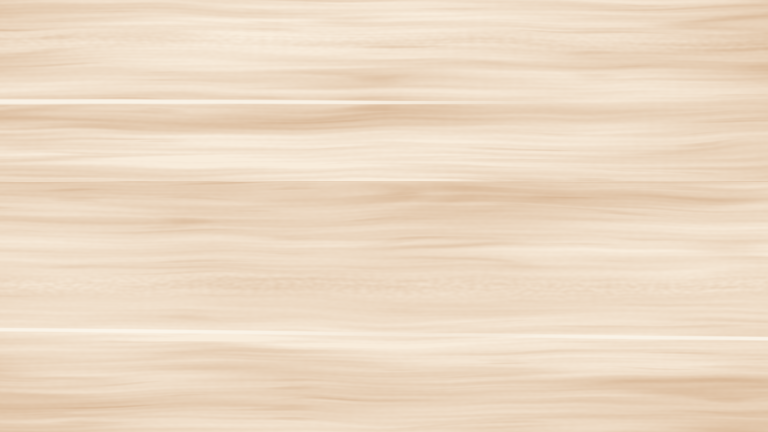
Reproduce this texture procedurally as a Shadertoy shader.

```glsl
// Pale wooden boards with fine horizontal grain and two bright seams.

vec2 gradientAt(vec2 cell) {
    float angle = 6.2832 * fract(sin(dot(cell, vec2(127.1, 311.7))) * 43758.5);
    return vec2(cos(angle), sin(angle));
}

float gradientNoise(vec2 p) {
    vec2 cell = floor(p), f = fract(p);
    vec2 w = f * f * f * (f * (f * 6.0 - 15.0) + 10.0);
    float a = dot(gradientAt(cell), f);
    float b = dot(gradientAt(cell + vec2(1, 0)), f - vec2(1, 0));
    float c = dot(gradientAt(cell + vec2(0, 1)), f - vec2(0, 1));
    float d = dot(gradientAt(cell + vec2(1, 1)), f - vec2(1, 1));
    return mix(mix(a, b, w.x), mix(c, d, w.x), w.y);
}

// Soft horizontal band around a height
float band(float y, float center, float width) {
    float d = (y - center) / width;
    return exp(-d * d);
}

// Grain stretched along x: broad layers, thin lines and dark veins
float woodGrain(vec2 p) {
    float sum = 0.0, weight = 0.40;
    vec2 frequency = vec2(0.8, 14.0);
    for (int i = 0; i < 4; i++) {
        sum += weight * gradientNoise(p * frequency + float(i) * 17.3);
        frequency *= vec2(1.6, 2.1);
        weight *= 0.80;
    }
    float lines = 1.0 - abs(gradientNoise(p * vec2(1.1, 27.0) + 51.0)) * 5.0;
    float patches = smoothstep(-0.1, 0.35, gradientNoise(p * vec2(2.0, 9.0) + 67.0));
    float scratch = gradientNoise(p * vec2(4.0, 75.0) + 83.0);
    return sum - 0.26 * patches * smoothstep(0.1, 1.0, lines)
               - 0.24 * smoothstep(0.25, 0.6, scratch);
}

// Curved growth rings where the cut crosses the heart of the board
float growthRings(vec2 p) {
    float bend = p.x + 130.0 * (p.y - 0.545) * (p.y - 0.545);
    float phase = bend * 32.0 + 5.0 * gradientNoise(p * vec2(4.0, 18.0));
    return sin(phase) * band(p.x, 0.95, 0.28) * band(p.y, 0.545, 0.03);
}

// Thin pale line with a slight slope
float seam(vec2 p, float height, float slope, float width) {
    float y = height + slope * p.x + 0.0015 * gradientNoise(vec2(p.x * 3.0, height));
    return 1.0 - smoothstep(width * 0.4, width + 0.002, abs(p.y - y));
}

void mainImage(out vec4 fragColor, in vec2 fragCoord) {
    vec2 p = fragCoord / iResolution.y;
    float aspect = iResolution.x / iResolution.y;

    // Slow waviness shared by neighboring grain lines
    vec2 q = p;
    q.y += 0.020 * gradientNoise(vec2(p.x * 1.6, p.y * 5.0) + 9.0);
    q.y += 0.006 * gradientNoise(vec2(p.x * 5.0, p.y * 16.0) + 31.0);

    // Broad tone of the boards from top to bottom
    float below = 1.0 - smoothstep(0.578, 0.582, p.y);
    float tone = 0.86;
    tone -= 0.24 * band(q.y, 0.835, 0.035);
    tone -= 0.34 * band(q.y, 0.725, 0.025);
    tone -= 0.14 * band(q.y, 0.60, 0.015);
    tone -= 0.52 * band(q.y, 0.54, 0.055) * below;
    tone -= 0.16 * band(q.y, 0.32, 0.045);
    tone += 0.06 * band(q.y, 0.205, 0.03);
    tone -= 0.42 * band(q.y, 0.085, 0.05);
    tone -= 0.26 * band(q.y, 0.0, 0.035);

    // Quiet grain in the lighter board, another grain below the dark edge
    float strength = 1.15 - 0.65 * band(p.y, 0.32, 0.09);
    tone += strength * woodGrain(q + vec2(3.7 * below, 0.0));
    tone += 0.10 * growthRings(p);

    // Short pores gathered in faint rows
    float pores = gradientNoise(p * vec2(60.0, 130.0));
    float rows = band(q.y, 0.34, 0.02) + 0.6 * band(q.y, 0.9, 0.02) + 0.3;
    tone += 0.18 * pores * rows;

    // Slight darkening toward the corners
    vec2 centered = vec2(p.x / aspect, p.y) - 0.5;
    tone -= 0.30 * smoothstep(0.22, 0.5, dot(centered, centered));

    vec3 tan = vec3(0.865, 0.745, 0.625);
    vec3 cream = vec3(0.960, 0.905, 0.835);
    vec3 color = mix(tan, cream, clamp(tone, -0.2, 1.12));

    // Bright seams fade along their length
    float upper = seam(p, 0.765, -0.002, 0.007 - 0.003 * p.x) * (1.0 - smoothstep(0.8, 1.45, p.x));
    float lower = seam(p, 0.237, -0.012, 0.0045)
                * (1.0 - 0.6 * band(p.x, 1.0, 0.35));
    color = mix(color, vec3(0.985, 0.965, 0.925), 0.85 * max(upper, lower));
    fragColor = vec4(color, 1.0);
}
```
